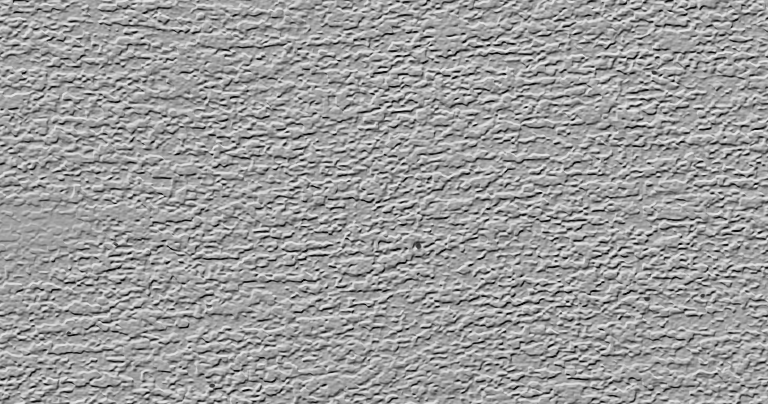
Reproduce this texture procedurally as a Shadertoy shader.

```glsl
float hash(vec2 cell) {
    vec3 h = fract(vec3(cell.xyx) * 0.1031);
    h += dot(h, h.yzx + 33.33);
    return fract((h.x + h.y) * h.z);
}

float noise(vec2 p) {
    vec2 cell = floor(p), f = fract(p);
    f = f * f * (3.0 - 2.0 * f);
    return mix(mix(hash(cell), hash(cell + vec2(1, 0)), f.x),
               mix(hash(cell + vec2(0, 1)), hash(cell + vec2(1, 1)), f.x), f.y);
}

// Bends the brush strokes gently across the wall and frays their edges
vec2 brushFlow(vec2 p) {
    p.y += 0.05 * noise(p * vec2(1.4, 1.2) + 4.0) - 0.04 * p.x;
    p.y += 0.004 * noise(p * vec2(70.0, 60.0));
    p.x += 0.009 * noise(p * vec2(50.0, 90.0) + 31.0);
    return p;
}

// Small crumbs and long thin ridges, with flattened tops and crisp rims
float plasterHeight(vec2 p) {
    vec2 q = brushFlow(p);
    float crumbs = noise(q * vec2(46.0, 88.0) + 7.0);
    float grains = noise(q * vec2(95.0, 138.0) + 53.0);
    float strokes = noise(q * vec2(9.0, 86.0) + 91.0);
    float lumps = noise(q * vec2(18.0, 42.0) + 23.0);
    float strokeShare = mix(0.16, 0.36, noise(p * vec2(5.0, 9.0) + 44.0));
    float height = 0.5 + 0.30 * (crumbs - 0.5) + 0.28 * (grains - 0.5)
                 + strokeShare * (strokes - 0.5) + 0.17 * (lumps - 0.5);
    float grit = noise(p * vec2(135.0, 185.0) + 67.0);
    return smoothstep(0.40, 0.62, height) + 0.32 * grains + 0.34 * grit;
}

// Sparse dark holes, most cells being empty
float pits(vec2 p) {
    vec2 cell = floor(p * 9.0);
    vec2 centre = 0.25 + 0.5 * vec2(hash(cell + 17.0), hash(cell + 71.0));
    vec2 offset = (fract(p * 9.0) - centre) * vec2(0.8, 1.0);
    offset += 0.04 * (noise(p * 110.0) - 0.5);
    float radius = 0.03 + 0.03 * hash(cell + 5.0);
    float present = step(0.95, hash(cell + 39.0));
    return present * (1.0 - smoothstep(radius * 0.6, radius * 1.4, length(offset)));
}

// Faint slanted scrapes inside one worn area
float scrapes(vec2 p) {
    vec2 q = mat2(0.83, 0.56, -0.56, 0.83) * (p - vec2(1.58, 0.74));
    float area = 1.0 - smoothstep(0.05, 0.16, length(q * vec2(0.7, 1.0)));
    return area * (noise(vec2(dot(p, vec2(0.83, -0.56)) * 5.0,
                              dot(p, vec2(0.56, 0.83)) * 75.0)) - 0.5);
}

void mainImage(out vec4 fragColor, in vec2 fragCoord) {
    vec2 p = fragCoord / iResolution.y;

    // Light from above: compare each point with the surface toward the light
    vec2 toLight = vec2(-0.0018, 0.0038);
    float slope = plasterHeight(p) - plasterHeight(p + toLight);

    // Slightly uneven wear, with a smooth patch at the left
    float relief = mix(0.8, 1.1, noise(p * vec2(5.0, 8.0) + 12.0));
    float smoothPatch = length((p - vec2(0.06, 0.43)) * vec2(0.55, 1.4));
    relief *= mix(0.35, 1.0, smoothstep(0.04, 0.16, smoothPatch));
    slope *= relief;

    // Lit edges saturate, shadows fall off deeper
    float lit = 0.29 * (1.0 - exp(-2.3 * max(slope, 0.0)));
    float shadow = 0.60 * max(-slope, 0.0);
    float tone = 0.63 + lit - shadow;

    tone += 0.10 * scrapes(p);
    tone += 0.02 * (noise(p * 2.5 + 20.0) - 0.5);
    tone = mix(tone, 0.13, 0.85 * pits(p));

    fragColor = vec4(vec3(clamp(tone, 0.05, 0.94)), 1.0);
}
```
